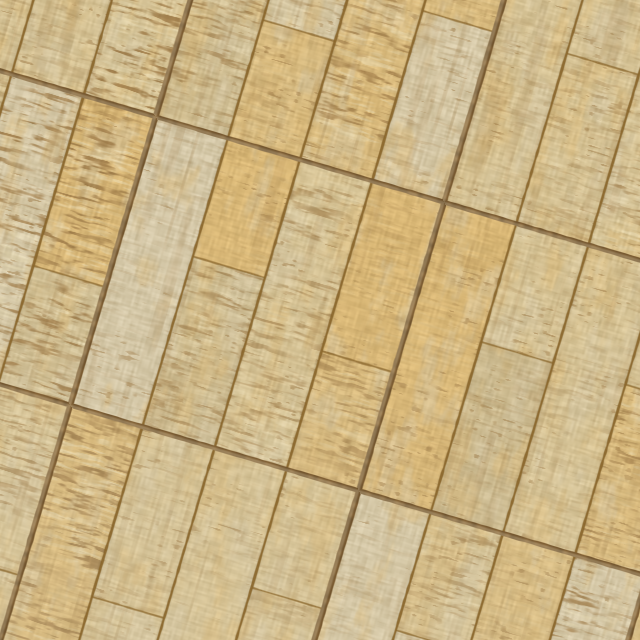
This texture is drawn by a WebGL 1 fragment shader. Its source:

```glsl
precision highp float;
// Tilted square tiles of four sawn wood planks, odd planks split by a butt joint.

uniform vec2 u_resolution;

#define TILE 0.470
#define TILT 0.288
#define CORNER vec2(0.694, 0.684)
#define PLANKS 4.0
#define GROUT_HALF 0.0045
#define GAP_HALF 0.0019
#define JOINT_HALF 0.0014
#define SAW_DEPTH 0.85
#define WEAVE_DEPTH 0.10
#define STAIN_DEPTH 0.45
#define SEED 37.0

const vec3 CREAM  = vec3(0.835, 0.760, 0.580);
const vec3 HONEY  = vec3(0.850, 0.715, 0.455);
const vec3 PALE   = vec3(0.830, 0.780, 0.655);
const vec3 ASH    = vec3(0.795, 0.725, 0.555);
const vec3 UMBER  = vec3(0.610, 0.470, 0.270);
const vec3 GAP    = vec3(0.540, 0.400, 0.170);
const vec3 GROUT  = vec3(0.590, 0.490, 0.340);
const vec3 SHADOW = vec3(0.470, 0.350, 0.190);

float hash(vec2 p) {
  vec3 q = fract(p.xyx * vec3(0.1031, 0.1030, 0.0973));
  q += dot(q, q.yzx + 33.33);
  return fract((q.x + q.y) * q.z);
}

float noise(vec2 p) {
  vec2 i = floor(p), f = fract(p);
  f = f * f * (3.0 - 2.0 * f);
  return mix(mix(hash(i), hash(i + vec2(1.0, 0.0)), f.x),
             mix(hash(i + vec2(0.0, 1.0)), hash(i + vec2(1.0, 1.0)), f.x), f.y);
}

float fbm(vec2 p) {
  float sum = 0.0, amp = 0.5;
  for (int i = 0; i < 4; i++) {
    sum += amp * noise(p);
    p = p * 2.03 + 17.1;
    amp *= 0.5;
  }
  return sum / 0.9375;
}

// Coverage of a line of the given half width at distance d.
float line(float d, float halfWidth, float aa) {
  return 1.0 - smoothstep(halfWidth - aa, halfWidth + aa, d);
}

vec3 plankTone(float pick) {
  if (pick < 0.22) return HONEY;
  if (pick < 0.40) return PALE;
  if (pick < 0.55) return ASH;
  return CREAM;
}

// Wood surface: x runs across the plank, y along it.
vec3 wood(vec2 p, vec2 id) {
  vec2 g = p + 3.7 * vec2(hash(id + 11.0), hash(id + 23.0));
  float rough = mix(0.25, 1.0, smoothstep(0.45, 0.95, hash(id + 41.0)));
  vec3 col = mix(CREAM, plankTone(hash(id + 5.0)), 0.6 + 0.4 * hash(id + 71.0));

  // Honey and pale stains along the plank
  float stain = fbm(g * vec2(30.0, 14.0));
  col = mix(col, HONEY, STAIN_DEPTH * smoothstep(0.5, 0.75, stain));
  col = mix(col, PALE, STAIN_DEPTH * smoothstep(0.48, 0.25, stain));
  float streak = smoothstep(0.6, 0.95, noise(g * vec2(130.0, 7.0)));
  col = mix(col, UMBER, 0.18 * streak);

  // Thin saw marks across the plank, gathered in worn bands
  vec2 s = g + vec2(0.0, 0.003 * noise(g * 25.0));
  float saw = 0.6 * noise(s * vec2(22.0, 215.0)) + 0.4 * noise(s * vec2(70.0, 330.0));
  float band = smoothstep(0.25, 0.65, fbm(g * vec2(14.0, 20.0)));
  float strength = rough * (0.25 + 0.75 * band);
  col = mix(col, UMBER, SAW_DEPTH * strength * smoothstep(0.52, 0.80, saw));
  col = mix(col, vec3(0.90, 0.85, 0.70), 0.55 * strength * smoothstep(0.45, 0.2, saw));

  // Fine weave and scattered short scratches
  float weave = noise(g * vec2(55.0, 300.0)) + noise(g * vec2(260.0, 60.0)) - 1.0;
  col *= 1.0 + WEAVE_DEPTH * weave * vec3(0.8, 0.9, 1.25);
  float scratch = smoothstep(0.74, 0.95, noise(g * vec2(75.0, 260.0)));
  return mix(col, UMBER, 0.5 * scratch * smoothstep(0.42, 0.65, fbm(g * 18.0)));
}

void main() {
  vec2 uv = gl_FragCoord.xy / u_resolution;
  float aa = 0.9 / min(u_resolution.x, u_resolution.y);

  // Tile grid
  float c = cos(TILT), s = sin(TILT);
  vec2 r = uv - CORNER;
  vec2 grid = vec2(c * r.x - s * r.y, s * r.x + c * r.y) / TILE;
  vec2 tile = floor(grid), cell = fract(grid);

  // Planks, each odd one cut in two
  float column = floor(cell.x * PLANKS);
  float isCut = mod(column, 2.0);
  float cut = hash(tile * 7.0 + column + 60.0) < 0.5 ? 0.41 : 0.59;
  vec2 id = vec2(tile.x * PLANKS + column, tile.y * 2.0 + isCut * step(cut, cell.y)) + SEED;
  vec3 col = wood(grid * TILE, id);

  // Pale sheen towards the lower left
  col = mix(col, PALE * 1.02, 0.2 * smoothstep(0.9, 0.0, 0.35 * uv.x + uv.y));

  // Thin gaps with slightly uneven edges
  float wobble = 0.0011 * (noise(grid * 45.0) - 0.5);
  float across = fract(cell.x * PLANKS);
  float gapDist = min(across, 1.0 - across) * TILE / PLANKS + wobble;
  float jointDist = abs(cell.y - cut) * TILE + wobble;
  col *= 1.0 - 0.08 * smoothstep(0.006, 0.0, gapDist);
  col = mix(col, GAP, 0.75 * isCut * line(jointDist, JOINT_HALF, aa));
  col = mix(col, GAP, 0.92 * line(gapDist, GAP_HALF, aa));

  // Grout with a dark side
  vec2 edge = (cell - step(0.5, cell)) * TILE;
  float groutDist = min(abs(edge.x), abs(edge.y) * 1.2) + wobble;
  float side = abs(edge.x) < abs(edge.y) ? edge.x : edge.y;
  vec3 grout = mix(GROUT, SHADOW, smoothstep(-0.001, 0.003, side));
  grout *= 0.9 + 0.2 * noise(grid * 60.0);
  col = mix(col, grout, line(groutDist, GROUT_HALF, aa));

  gl_FragColor = vec4(clamp(col, 0.0, 1.0), 1.0);
}
```
